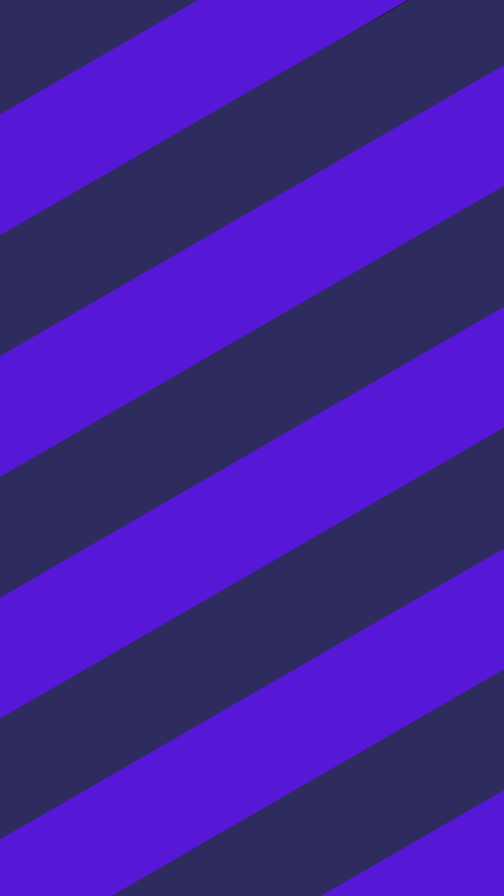
Reproduce this pattern procedurally as a Shadertoy shader.

```glsl
// Broad diagonal stripes in violet and slate, rising at 30 degrees.
// The canvas is projected on the stripe normal, folded into one period,
// and a signed distance to the band edge mixes the two flat colours.

const vec3 VIOLET = vec3(0.34, 0.09, 0.84);
const vec3 SLATE = vec3(0.18, 0.17, 0.37);
const vec3 SEAM = vec3(0.12, 0.09, 0.25);

// All lengths are fractions of the canvas height.
const float ANGLE = radians(30.0);
const float PERIOD = 0.2336;
const float BAND_WIDTH = 0.1168;
const float BAND_CENTER = 0.4635;
const float SEAM_WIDTH = 0.0014;

// Distance along the normal of lines rising at the given angle.
float acrossLines(vec2 p, float angle) {
    return dot(p, vec2(-sin(angle), cos(angle)));
}

// Signed offset from the nearest repeat of a center.
float foldToCenter(float x, float center, float period) {
    return (fract((x - center) / period + 0.5) - 0.5) * period;
}

// Antialiased coverage of a band around zero.
float bandCoverage(float offset, float width, float pixel) {
    return clamp(0.5 + (0.5 * width - abs(offset)) / pixel, 0.0, 1.0);
}

void mainImage(out vec4 fragColor, in vec2 fragCoord) {
    vec2 p = fragCoord / iResolution.y;
    float pixel = 1.0 / iResolution.y;
    float across = acrossLines(p, ANGLE);

    // Equal alternating stripes
    float offset = foldToCenter(across, BAND_CENTER, PERIOD);
    vec3 color = mix(SLATE, VIOLET, bandCoverage(offset, BAND_WIDTH, pixel));

    // Faint dark seam under the uppermost violet stripe, fading downwards
    float seamLine = BAND_CENTER + PERIOD - 0.5 * (BAND_WIDTH + SEAM_WIDTH);
    float seam = bandCoverage(across - seamLine, SEAM_WIDTH, pixel);
    color = mix(color, SEAM, 0.7 * seam * smoothstep(0.955, 0.99, p.y));

    fragColor = vec4(color, 1.0);
}
```
